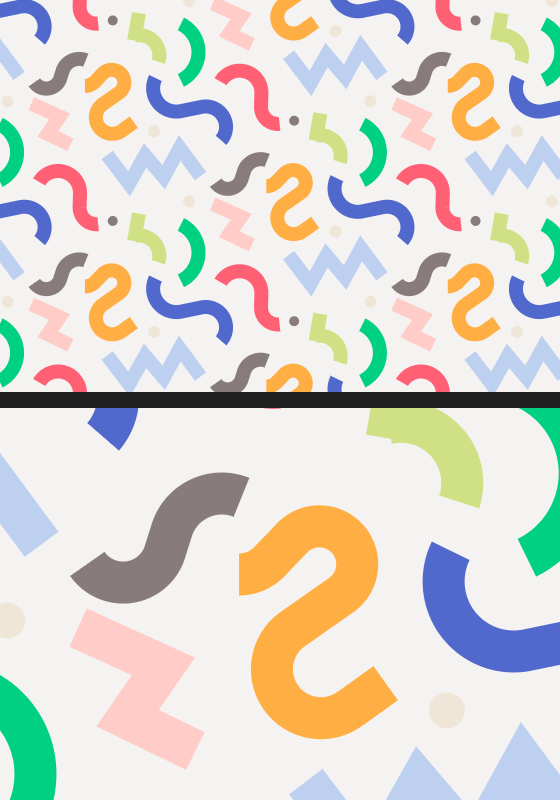
Top, the full canvas; bottom, a detail of the centre.
Give the GLSL for this pattern, as a Shadertoy shader.

```glsl
const float CANVAS_WIDTH = 768.0;            // design units across the canvas
const vec2  PERIOD = vec2(497.6, 275.0);     // half-drop repeat
const float HALF_WIDTH = 9.6;                // half the ribbon thickness
const float TAU = 6.2831853;

const vec3 PAPER  = vec3(0.961, 0.949, 0.949);
const vec3 ORANGE = vec3(1.000, 0.682, 0.263);
const vec3 BLUE   = vec3(0.318, 0.408, 0.804);
const vec3 RED    = vec3(1.000, 0.376, 0.455);
const vec3 GREEN  = vec3(0.000, 0.816, 0.510);
const vec3 LIME   = vec3(0.812, 0.882, 0.518);
const vec3 SKY    = vec3(0.741, 0.816, 0.941);
const vec3 PINK   = vec3(1.000, 0.800, 0.784);
const vec3 GREY   = vec3(0.533, 0.482, 0.490);
const vec3 BEIGE  = vec3(0.941, 0.902, 0.843);

// Moves p to the lattice copy nearest to the given centre.
vec2 nearestCopy(vec2 p, vec2 centre) {
    vec2 a = mod(p - centre + 0.5 * PERIOD, PERIOD) - 0.5 * PERIOD;
    vec2 b = mod(p - centre, PERIOD) - 0.5 * PERIOD;
    return centre + (dot(a, a) < dot(b, b) ? a : b);
}

// Straight ribbon with square ends.
float bar(vec2 p, vec2 a, vec2 b) {
    vec2 along = normalize(b - a);
    vec2 q = p - 0.5 * (a + b);
    float side = abs(dot(q, vec2(-along.y, along.x))) - HALF_WIDTH;
    return max(side, abs(dot(q, along)) - 0.5 * distance(a, b));
}

// Circular ribbon with square ends; the sweep is signed.
float arc(vec2 p, vec2 centre, float radius, float from, float sweep) {
    float mid = from + 0.5 * sweep, h = 0.5 * abs(sweep);
    vec2 q = mat2(cos(mid), -sin(mid), sin(mid), cos(mid)) * (p - centre);
    float pastEnd = dot(vec2(q.x, abs(q.y)), vec2(-sin(h), cos(h)));
    return max(abs(length(q) - radius) - HALF_WIDTH, pastEnd);
}

// Two arcs joined by their inner tangent; turn is the first arc's direction.
float sCurve(vec2 p, vec2 c1, float r1, float startDeg,
             vec2 c2, float r2, float endDeg, float turn) {
    vec2 d = c2 - c1;
    float a0 = radians(startDeg), a1 = radians(endDeg);
    float leave = atan(d.y, d.x) - turn * acos(min((r1 + r2) / length(d), 1.0));
    float enter = leave + 0.5 * TAU;
    vec2 n = vec2(cos(leave), sin(leave));
    vec2 overlap = turn * vec2(-n.y, n.x);
    float first = arc(p, c1, r1, a0, turn * mod(turn * (leave - a0), TAU));
    float second = arc(p, c2, r2, enter, -turn * mod(turn * (enter - a1), TAU));
    float link = bar(p, c1 + r1 * n - overlap, c2 - r2 * n + overlap);
    return min(link, min(first, second));
}

float strip(vec2 p, vec2 a, vec2 b) {
    vec2 along = normalize(b - a);
    return abs(dot(p - a, vec2(-along.y, along.x))) - HALF_WIDTH;
}

// Two bars meeting at b in a sharp mitre.
float bend(vec2 p, vec2 a, vec2 b, vec2 c) {
    float mitre = max(strip(p, a, b), strip(p, b, c));
    return min(mitre, min(bar(p, a, b), bar(p, b, c)));
}

float dot2(vec2 p, vec2 centre, float radius) {
    return distance(nearestCopy(p, centre), centre) - radius;
}

float orangeCurl(vec2 p) {
    p = nearestCopy(p, vec2(153.0, 140.0));
    vec2 head = vec2(153.2, 113.1), bowl = vec2(153.9, 161.1);
    float d = sCurve(p, vec2(116.5, 98.5), 19.3, 90.0, head, 17.3, -80.0, -1.0);
    d = min(d, sCurve(p, head, 17.3, -95.0, bowl, 22.4, 51.0, 1.0));
    return min(d, bar(p, vec2(167.5, 179.0), vec2(183.5, 167.5)));
}

float limeHook(vec2 p) {
    p = nearestCopy(p, vec2(201.0, 52.0));
    float stem = bar(p, vec2(190.5, 18.0), vec2(184.0, 55.5));
    return min(stem, arc(p, vec2(190.5, 76.0), 28.0, radians(-103.0), radians(121.0)));
}

float pinkZ(vec2 p) {
    p = nearestCopy(p, vec2(70.0, 171.0));
    vec2 b = vec2(81.9, 159.8), c = vec2(65.5, 183.5);
    return min(bend(p, vec2(42.9, 142.1), b, c), bend(p, b, c, vec2(96.5, 198.5)));
}

float skyZigzag(vec2 p) {
    p = nearestCopy(p, vec2(211.0, 227.0));
    vec2 low = vec2(177.0, 252.0), mid = vec2(199.0, 213.0);
    vec2 low2 = vec2(224.5, 243.0), high = vec2(246.5, 203.0);
    float d = min(bend(p, vec2(147.0, 212.5), low, mid), bend(p, mid, low2, high));
    return min(d, min(bend(p, low, mid, low2), bend(p, low2, high, vec2(275.0, 241.5))));
}

void mainImage(out vec4 fragColor, in vec2 fragCoord) {
    float unit = CANVAS_WIDTH / iResolution.x;
    vec2 p = vec2(fragCoord.x, iResolution.y - fragCoord.y) * unit;   // y runs down
    vec3 col = PAPER;
    #define PAINT(ink, d) col = mix(col, ink, clamp(0.5 - (d) / unit, 0.0, 1.0))

    // Dots
    PAINT(BEIGE, min(dot2(p, vec2(211.5, 180.0), 8.2), dot2(p, vec2(10.5, 138.8), 8.2)));
    PAINT(GREY, dot2(p, vec2(154.6, 28.0), 6.8));

    // Angular ribbons
    PAINT(SKY, skyZigzag(p));
    PAINT(PINK, pinkZ(p));

    // Curved ribbons
    PAINT(LIME, limeHook(p));
    PAINT(ORANGE, orangeCurl(p));
    PAINT(GREEN, arc(nearestCopy(p, vec2(500.0, 209.0)), vec2(478.0, 209.0), 43.0,
                     radians(-64.0), radians(128.0)));
    PAINT(BLUE, sCurve(nearestCopy(p, vec2(260.0, 150.0)), vec2(242.0, 121.0), 32.0, -154.0,
                       vec2(282.0, 174.0), 28.0, 41.0, -1.0));
    PAINT(RED, sCurve(nearestCopy(p, vec2(339.0, 133.0)), vec2(328.5, 127.0), 30.0, -150.0,
                      vec2(381.0, 147.0), 23.0, 84.0, 1.0));
    PAINT(GREY, sCurve(nearestCopy(p, vec2(81.0, 101.0)), vec2(63.5, 101.5), 20.0, 145.0,
                       vec2(108.6, 104.8), 24.0, -68.0, -1.0));
    fragColor = vec4(col, 1.0);
}
```
